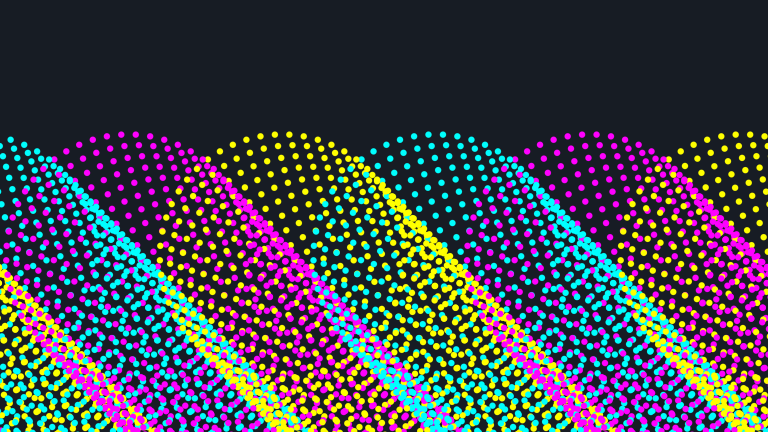
Write a Shadertoy shader that draws this background.

```glsl
// Slanted tubes of dots in three cycling colours on a dark ground.
// Each tube is one dotted ring, swept down to the right and twisted a little
// at every step; the nearest dot of each ring is found from its angle.

#define RING_RADIUS  0.2831
#define DOT_RADIUS   0.0073
#define DOTS_PER_RING 53.0
#define RING_TWIST   -0.49
#define RING_STEP    vec2(0.0237, -0.025)
#define FIRST_CENTRE vec2(0.2975, 0.4058)
#define TUBE_PITCH   0.35556
#define RINGS        30
#define FIRST_TUBE   -4
#define LAST_TUBE    6

const float TAU = 6.2831853;
const vec3 BACKGROUND = vec3(0.09, 0.11, 0.14);
const vec3 MAGENTA = vec3(1.0, 0.0, 1.0);
const vec3 YELLOW = vec3(1.0, 1.0, 0.0);
const vec3 CYAN = vec3(0.0, 1.0, 1.0);

vec3 tubeColour(int tube) {
    int hue = (tube + 30) % 3;
    return hue == 0 ? MAGENTA : hue == 1 ? YELLOW : CYAN;
}

// Distance to the nearest dot of a ring centred at zero; twist is in dot gaps.
float ringDots(vec2 p, float twist) {
    // Points far from the ring hold no dot.
    if (abs(length(p) - RING_RADIUS) > 2.0 * DOT_RADIUS) return 1.0;
    float gap = TAU / DOTS_PER_RING;
    float angle = atan(p.x, p.y);
    float nearest = (floor(angle / gap - twist) + 0.5 + twist) * gap;
    vec2 dotCentre = RING_RADIUS * vec2(sin(nearest), cos(nearest));
    return length(p - dotCentre) - DOT_RADIUS;
}

void mainImage(out vec4 fragColor, in vec2 fragCoord) {
    vec2 uv = fragCoord / iResolution.y;
    float soft = 0.7 / iResolution.y;
    vec3 colour = BACKGROUND;

    // Paint the lowest rings first, so the upper rings of every tube lie on top.
    for (int ring = RINGS - 1; ring >= 0; ring--) {
        float level = float(ring);
        vec2 p = uv - FIRST_CENTRE - RING_STEP * level;
        for (int tube = LAST_TUBE; tube >= FIRST_TUBE; tube--) {
            vec2 q = p - vec2(TUBE_PITCH * float(tube), 0.0);
            float dist = ringDots(q, RING_TWIST * level);
            float cover = 1.0 - smoothstep(-soft, soft, dist);
            colour = mix(colour, tubeColour(tube), cover);
        }
    }
    fragColor = vec4(colour, 1.0);
}
```
